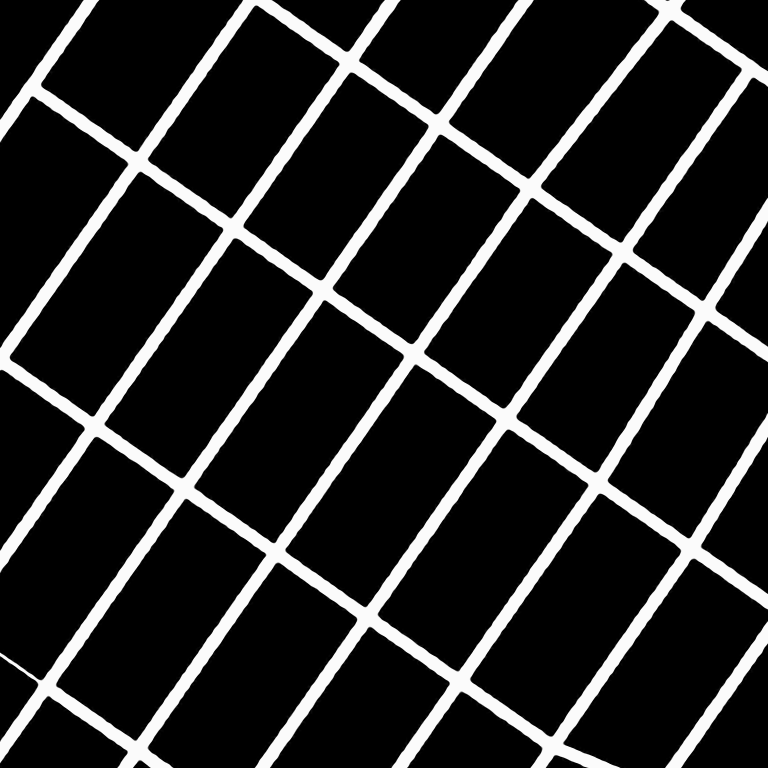
Write a Shadertoy shader that draws this pattern.

```glsl
// Tilted white grid of long rectangular cells on black, with uneven spacing and ragged edges.

const float TILT = 0.610;             // radians, clockwise
const float HALF_WIDTH = 0.0083;
const float THIN_WIDTH = 0.0020;
const float COLUMN_START = 0.1217;
const float COLUMN_PITCH = 0.1462;
const float ROW_START = -0.4883;
const float ROW_PITCH = 0.2969;
const int COLUMNS = 9;
const int ROWS = 5;
const float COLUMN_SHIFT[COLUMNS] = float[](-0.024, 0.0, 0.005, 0.001, 0.0, 0.0, 0.0, 0.002, 0.0);
const float ROW_SHIFT[ROWS] = float[](0.0, -0.003, -0.036, -0.018, -0.001);
const float COLUMN_BEND = 0.055;      // slope of the kinked columns
const float ROW_BEND = 0.22;          // slope of the kinked row
const float JOINT_BLEND = 0.005;
const float WOBBLE = 0.0012;
const float WOBBLE_SCALE = 110.0;
const float SPECKLE = 0.14;
const float SPECKLE_SCALE = 260.0;
const float SPECKLE_REACH = 0.007;
const vec3 GROUND = vec3(0.0);
const vec3 LINE = vec3(0.985);

vec2 hashGradient(vec2 cell) {
    vec3 h = fract(cell.xyx * vec3(0.1031, 0.1030, 0.0973));
    h += dot(h, h.yzx + 33.33);
    float angle = 6.28319 * fract((h.x + h.y) * h.z);
    return vec2(cos(angle), sin(angle));
}

float gradientNoise(vec2 p) {
    vec2 i = floor(p), f = fract(p);
    vec2 u = f * f * f * (f * (f * 6.0 - 15.0) + 10.0);
    vec2 e = vec2(0.0, 1.0);
    float low = mix(dot(hashGradient(i), f),
                    dot(hashGradient(i + e.yx), f - e.yx), u.x);
    float high = mix(dot(hashGradient(i + e.xy), f - e.xy),
                     dot(hashGradient(i + e.yy), f - e.yy), u.x);
    return mix(low, high, u.y);
}

float smoothMin(float a, float b, float k) {
    float h = max(k - abs(a - b), 0.0) / k;
    return min(a, b) - 0.25 * h * h * k;
}

float columnCentre(int i) {
    return COLUMN_START + COLUMN_PITCH * float(i) + COLUMN_SHIFT[i];
}

float rowCentre(int j) {
    return ROW_START + ROW_PITCH * float(j) + ROW_SHIFT[j];
}

// Distance to the long lines; a few kink at a row, and the last ones stop at the first row.
float columnDistance(vec2 p) {
    float d = 1.0;
    for (int i = 0; i < COLUMNS; i++) {
        float x = columnCentre(i);
        if (i == 4) x += COLUMN_BEND * max(rowCentre(1) - p.y, 0.0);
        if (i > 5) x -= COLUMN_BEND * max(rowCentre(2) - p.y, 0.0);
        float line = abs(p.x - x) - HALF_WIDTH;
        if (i > 4) line = max(line, rowCentre(0) - p.y);
        d = min(d, line);
    }
    return d;
}

// Distance to the cross lines; one starts late, one kinks and one starts thin.
float rowDistance(vec2 p) {
    float d = 1.0;
    for (int j = 0; j < ROWS; j++) {
        float y = rowCentre(j);
        if (j == 3) y -= ROW_BEND * max(p.x - columnCentre(7), 0.0);
        bool thin = j == 4 && p.x < columnCentre(3);
        float line = abs(p.y - y) - (thin ? THIN_WIDTH : HALF_WIDTH);
        if (j == 2) line = max(line, columnCentre(0) - p.x);
        d = min(d, line);
    }
    return d;
}

void mainImage(out vec4 fragColor, in vec2 fragCoord) {
    vec2 uv = fragCoord / iResolution.y;
    float pixel = 1.0 / iResolution.y;

    // Grid frame, measured from the top left corner
    vec2 q = vec2(uv.x, 1.0 - uv.y);
    float c = cos(TILT), s = sin(TILT);
    vec2 p = vec2(c * q.x + s * q.y, c * q.y - s * q.x);

    // Lines with flared joints and ragged edges
    float d = smoothMin(columnDistance(p), rowDistance(p), JOINT_BLEND);
    d += WOBBLE * gradientNoise(uv * WOBBLE_SCALE);
    float ink = smoothstep(0.7 * pixel, -0.7 * pixel, d);

    // Faint speckle in the ground beside the lines
    float halo = smoothstep(SPECKLE_REACH, 0.0, d);
    float speckle = SPECKLE * halo * max(gradientNoise(uv * SPECKLE_SCALE), 0.0);

    fragColor = vec4(mix(GROUND + speckle, LINE, ink), 1.0);
}
```
